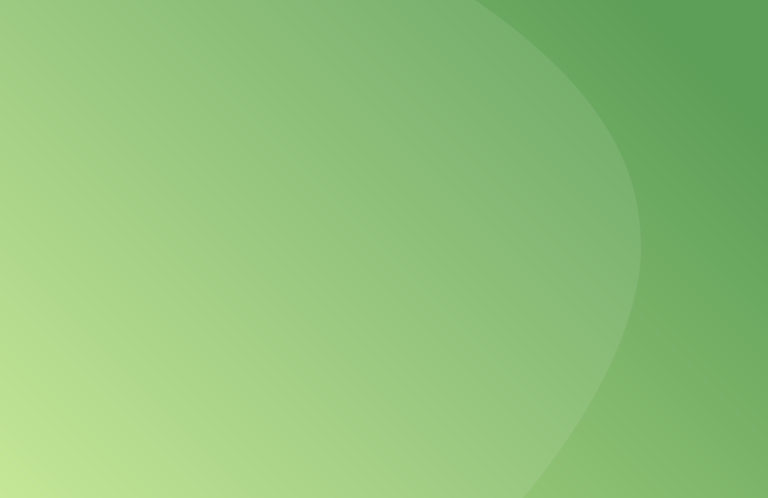
A WebGL 1 fragment shader for this background:

```glsl
precision highp float;

uniform vec2 u_resolution;

const vec3 LIME = vec3(0.748, 0.894, 0.553);
const vec3 FOREST = vec3(0.365, 0.620, 0.345);
const vec3 VEIL = vec3(1.0);
const float VEIL_OPACITY = 0.085;

// Linear blend along the rising diagonal, flat beyond its end
vec3 diagonalGradient(vec2 p, float end, vec3 nearColor, vec3 farColor) {
  return mix(nearColor, farColor, clamp((p.x + p.y) / end, 0.0, 1.0));
}

// Approximate signed distance to one arm of a bulge, positive to its right.
// The edge recedes from the crest by drop at a height of reach.
float armDistance(vec2 p, vec2 crest, float reach, float drop, float power) {
  float t = abs(p.y - crest.y) / reach;
  float edge = crest.x - drop * pow(t, power);
  float slope = drop * power / reach * pow(t, power - 1.0);
  return (p.x - edge) / sqrt(1.0 + slope * slope);
}

// Rounded upper arm joined to a straighter lower arm
float bulgeDistance(vec2 p, vec2 crest) {
  float upper = armDistance(p, crest, 0.502, 0.333, 2.2);
  float lower = armDistance(p, crest, 0.498, 0.237, 1.75);
  return p.y > crest.y ? upper : lower;
}

float coverage(float dist, float pixel) {
  return 1.0 - smoothstep(-0.75 * pixel, 0.75 * pixel, dist);
}

void main() {
  // The canvas height is one unit
  vec2 p = gl_FragCoord.xy / u_resolution.y;
  float pixel = 1.0 / u_resolution.y;

  vec3 color = diagonalGradient(p, 2.285, LIME, FOREST);

  // Pale translucent sheet on the left
  float veil = coverage(bulgeDistance(p, vec2(1.287, 0.498)), pixel);
  color = mix(color, VEIL, VEIL_OPACITY * veil);

  gl_FragColor = vec4(color, 1.0);
}
```
